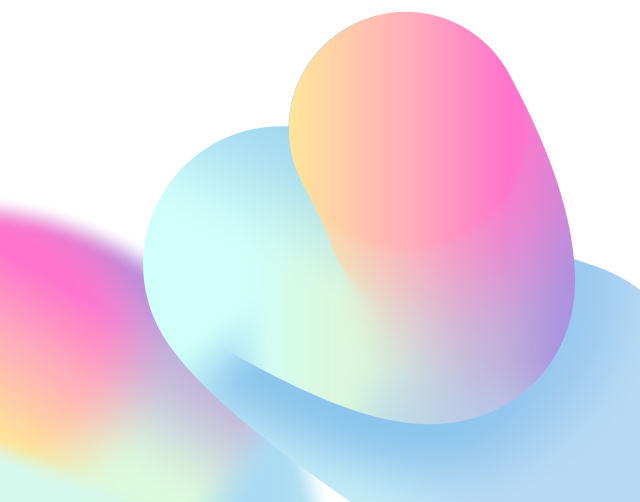
Write a WebGL 1 fragment shader that draws this background.

```glsl
precision highp float;
// Soft pastel tubes: a folded pink and cyan tube over a blurred twin on white.
uniform vec2 u_resolution;

// Distance to a disc swept along a quadratic curve, its radius growing r0 to r1.
float sweptDisc(vec2 p, vec2 a, vec2 b, vec2 c, float r0, float r1) {
  float d = 10.0;
  for (int i = 0; i <= 48; i++) {
    float t = float(i) / 48.0;
    vec2 center = mix(mix(a, b, t), mix(b, c, t), t);
    d = min(d, length(p - center) - mix(r0, r1, t * t));
  }
  return d;
}

// Antialiased coverage of a distance field.
float cover(float d) {
  float w = 0.75 / u_resolution.y;
  return 1.0 - smoothstep(-w, w, d);
}

// Yellow to peach to pink across the cap.
vec3 capRamp(float u) {
  vec3 warm = mix(vec3(1.0, 0.9, 0.6), vec3(1.0, 0.67, 0.74), clamp(u / 0.58, 0.0, 1.0));
  return mix(warm, vec3(1.0, 0.46, 0.8), clamp((u - 0.58) / 0.42, 0.0, 1.0));
}

// Pale green to mauve to violet across the tube wall.
vec3 wallRamp(float u) {
  vec3 pale = mix(vec3(0.86, 0.98, 0.87), vec3(0.76, 0.71, 0.86), smoothstep(0.2, 1.0, u));
  return mix(pale, vec3(0.67, 0.58, 0.87), smoothstep(0.9, 1.3, u));
}

// Blurred tube at the lower left, running into pale blue.
vec3 backdrop(vec2 p) {
  float u = 2.63 * p.y + 1.51 * p.x - 0.322;
  float capDist = length(p - vec2(-0.033, 0.321)) - 0.248;
  vec3 tube = mix(capRamp(u), wallRamp(u), smoothstep(-0.05, 0.15, capDist));
  float inner = 1.0 - smoothstep(-0.03, 0.03, p.y - 0.106 + 0.4 * p.x);
  tube = mix(tube, vec3(0.84, 0.97, 0.92), inner);
  vec3 paleBlue = mix(vec3(0.67, 0.86, 0.95), vec3(0.79, 0.94, 0.97), smoothstep(0.53, 0.75, p.x));
  tube = mix(tube, paleBlue, smoothstep(0.43, 0.56, p.x + 0.6 * (0.106 - p.y)));
  float edge = length(p - vec2(-0.1, -0.16)) - 0.752;
  return mix(tube, vec3(1.0), smoothstep(-0.04, 0.027, edge));
}

// Cyan lobe, greener to the right and bluer at the top.
vec3 lobeColor(vec2 p) {
  vec3 c = mix(vec3(0.82, 1.0, 0.98), vec3(0.86, 0.97, 0.87), smoothstep(0.45, 0.7, p.x));
  return mix(c, vec3(0.64, 0.85, 0.94), smoothstep(0.72, 1.05, 0.5 * p.x + p.y));
}

void main() {
  vec2 p = gl_FragCoord.xy / u_resolution.y;
  vec3 color = backdrop(p);

  // Shapes: upright tube, bend to the left, tail to the lower right.
  float upright = sweptDisc(p, vec2(0.808, 0.743), vec2(0.907, 0.561), vec2(0.912, 0.445), 0.2335, 0.2335);
  float bend = sweptDisc(p, vec2(0.912, 0.445), vec2(0.916, 0.308), vec2(0.571, 0.503), 0.2335, 0.2335);
  float tail = sweptDisc(p, vec2(0.56, 0.4735), vec2(0.637, 0.3626), vec2(1.076, 0.1523), 0.275, 0.336);

  // Tail, deepest blue just below the bend.
  vec3 lobe = lobeColor(p);
  float gap = min(upright, bend);
  vec3 glow = mix(vec3(0.76, 0.92, 0.96), vec3(0.72, 0.85, 0.95), smoothstep(0.7, 1.0, p.x));
  vec3 deep = mix(vec3(0.55, 0.77, 0.93), vec3(0.61, 0.79, 0.94), smoothstep(0.85, 1.15, p.x));
  vec3 tailColor = mix(deep, glow, smoothstep(0.0, 0.18, gap));
  tailColor = mix(lobe, tailColor, smoothstep(-0.04, 0.12, 0.6 * p.x - 0.8 * p.y));
  color = mix(color, tailColor, cover(tail));

  // Front tube: the cap colours fade into the wall with distance.
  float u = (p.x - 0.575) / 0.435;
  float capDist = length(p - vec2(0.808, 0.743)) - 0.2335;
  float wall = smoothstep(-0.005, 0.02, capDist) * smoothstep(-0.08, 0.28, capDist);
  vec3 front = mix(capRamp(u), wallRamp(u), wall);
  front = mix(front, vec3(0.7, 0.84, 0.93), 0.6 * (1.0 - smoothstep(0.14, 0.3, p.y)));

  // The left rim is crisp on top and melts into the lobe below.
  float melt = mix(0.002, 0.12, 1.0 - smoothstep(0.34, 0.5, p.y));
  float blend = max(1.0 - smoothstep(-melt, 0.0, upright), smoothstep(0.66, 0.78, p.x));
  float bendMask = cover(bend) * smoothstep(0.42, 0.55, p.x);
  color = mix(color, mix(lobe, front, blend), max(cover(upright), bendMask));

  gl_FragColor = vec4(color, 1.0);
}
```
